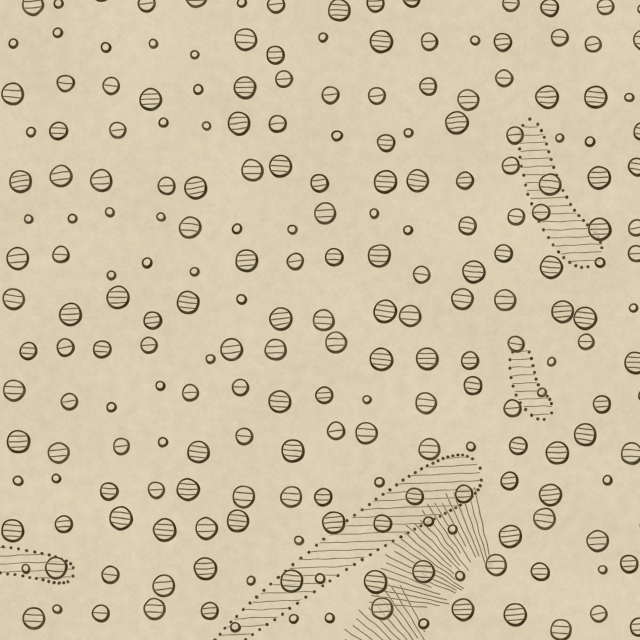
This pattern is drawn by a WebGL 2 fragment shader. Its source:

```glsl
#version 300 es
precision highp float;

uniform vec2 u_resolution;
out vec4 fragColor;

const vec3 PAPER_DARK = vec3(0.835, 0.783, 0.672);
const vec3 PAPER_LIGHT = vec3(0.878, 0.830, 0.718);
const vec3 INK = vec3(0.22, 0.18, 0.10);

vec2 hash2(vec2 p) {
    vec3 q = fract(p.xyx * vec3(0.1031, 0.1030, 0.0973));
    q += dot(q, q.yzx + 33.33);
    return fract((q.xx + q.yz) * q.zy);
}

float gradientNoise(vec2 p) {
    vec2 cell = floor(p), f = p - cell;
    vec2 s = f * f * f * (f * (f * 6.0 - 15.0) + 10.0);
    vec4 corner;
    for (int i = 0; i < 4; i++) {
        vec2 o = vec2(i & 1, i >> 1);
        corner[i] = dot(hash2(cell + o) * 2.0 - 1.0, f - o);
    }
    return mix(mix(corner.x, corner.y, s.x), mix(corner.z, corner.w, s.x), s.y);
}

// Soft-edged coverage of a signed distance
float cover(float d) {
    float soft = max(0.0013, 0.7 / u_resolution.y);
    return 1.0 - smoothstep(-soft, soft, d);
}

// Bent strip with a dotted rim and level hatching
float hatchedBand(vec2 p, vec2 a, vec2 b, vec2 c, vec2 widths, float count) {
    float nearest = 1.0, inside = -1.0, dots = 0.0;
    for (float i = 0.0; i <= count; i++) {
        float u = i / count;
        float t = mix(u, 0.5 - 0.5 * cos(3.14159 * u), 0.4);
        vec2 spine = mix(mix(a, b, t), mix(b, c, t), t);
        vec2 along = normalize(mix(b - a, c - b, t));
        float w = mix(widths.x, widths.y, t) * sqrt(max(0.0, 1.0 - pow(abs(2.0 * t - 1.0), 6.0)));
        vec2 side = w * vec2(-along.y, along.x);
        vec2 q = p - spine;
        dots = max(dots, cover(min(length(q - side), length(q + side)) - 0.0024));
        if (length(q) < nearest) {
            nearest = length(q);
            inside = w - nearest;
        }
    }
    float row = (p.y - 0.04 * p.x) / 0.0125;
    float lines = cover(abs(fract(row) - 0.5) * 0.0125 - 0.0006);
    return max(0.9 * dots, 0.6 * lines * cover(-inside));
}

// Strokes of uneven length pointing at a focus
float strokeFan(vec2 p, vec2 focus, vec2 arc, vec2 reach) {
    vec2 q = p - focus;
    float r = length(q), turn = atan(q.y, q.x) / 0.055;
    float id = floor(turn), angle = id * 0.055;
    vec2 h = hash2(vec2(id, 7.0));
    float line = cover(abs(fract(turn) - 0.5) * 0.055 * r - 0.0007);
    float span = cover(reach.x + 0.05 * h.x - r) * cover(r - reach.y + 0.015 * h.y);
    return 0.65 * line * span * step(arc.x, angle) * step(angle, arc.y);
}

// Barred rings in three sizes on a jittered, staggered grid
float barredRings(vec2 p, float ink) {
    vec2 home = floor(p * 14.5);
    for (int k = 0; k < 9; k++) {
        vec2 cell = home + vec2(k % 3 - 1, k / 3 - 1);
        vec2 jitter = hash2(cell + 40.0) - 0.5, kind = hash2(cell + 91.0);
        vec2 q = p - (cell + 0.5 + 0.54 * jitter) / 14.5;
        float size = step(0.28, kind.x) + step(0.58, kind.x);
        float radius = (size < 0.5 ? 0.0064 : size < 1.5 ? 0.0126 : 0.0162) + 0.0012 * (kind.y - 0.5);
        float d = length(q);
        float shade = smoothstep(-0.6, 1.0, dot(q, vec2(0.55, -0.83)) / max(d, 0.001));
        float ring = cover(abs(d - radius) - 0.0012 - 0.0010 * shade);
        float bars = size + step(0.6, kind.y) * step(0.5, size);
        float gap = 2.0 * radius / (bars + 1.0);
        float level = q.y + radius + q.x * 0.3 * (fract(kind.y * 7.0) - 0.5);
        float bar = cover(abs(fract(level / gap + 0.5) - 0.5) * gap - 0.0009);
        float disc = cover(d - radius);
        ink *= 1.0 - 0.75 * disc;
        ink = max(ink, max(ring * (0.85 + 0.15 * kind.y), 0.75 * bar * disc));
    }
    return ink;
}

void main() {
    vec2 uv = gl_FragCoord.xy / u_resolution.y;

    // Mottled paper
    float mottle = 0.5 + 0.5 * gradientNoise(uv * 7.0) + 0.7 * gradientNoise(uv * 55.0)
                 + 0.6 * gradientNoise(uv * 170.0);
    vec3 color = mix(PAPER_DARK, PAPER_LIGHT, clamp(mottle, -0.2, 1.1));

    // Slight hand wobble for all drawn lines
    vec2 p = uv + 0.0022 * vec2(gradientNoise(uv * 45.0), gradientNoise(uv * 45.0 + 31.0));

    float ink = hatchedBand(p, vec2(0.828, 0.814), vec2(0.840, 0.655), vec2(0.935, 0.594), vec2(0.021, 0.034), 22.0);
    ink = max(ink, hatchedBand(p, vec2(0.814, 0.459), vec2(0.810, 0.375), vec2(0.862, 0.355), vec2(0.018, 0.020), 12.0));
    ink = max(ink, hatchedBand(p, vec2(0.750, 0.268), vec2(0.586, 0.200), vec2(0.320, -0.030), vec2(0.046, 0.018), 44.0));
    ink = max(ink, hatchedBand(p, vec2(-0.060, 0.130), vec2(0.050, 0.125), vec2(0.115, 0.100), vec2(0.020), 18.0));
    ink = max(ink, strokeFan(p, vec2(0.785, 0.040), vec2(1.72, 3.05), vec2(0.070, 0.210)));
    ink = max(ink, strokeFan(p, vec2(0.730, -0.110), vec2(2.00, 2.75), vec2(0.090, 0.235)));
    ink = barredRings(p, ink);

    // Uneven ink on paper grain
    ink *= 0.95 + 0.25 * gradientNoise(uv * 90.0);
    fragColor = vec4(mix(color, INK, clamp(ink, 0.0, 1.0)), 1.0);
}
```
